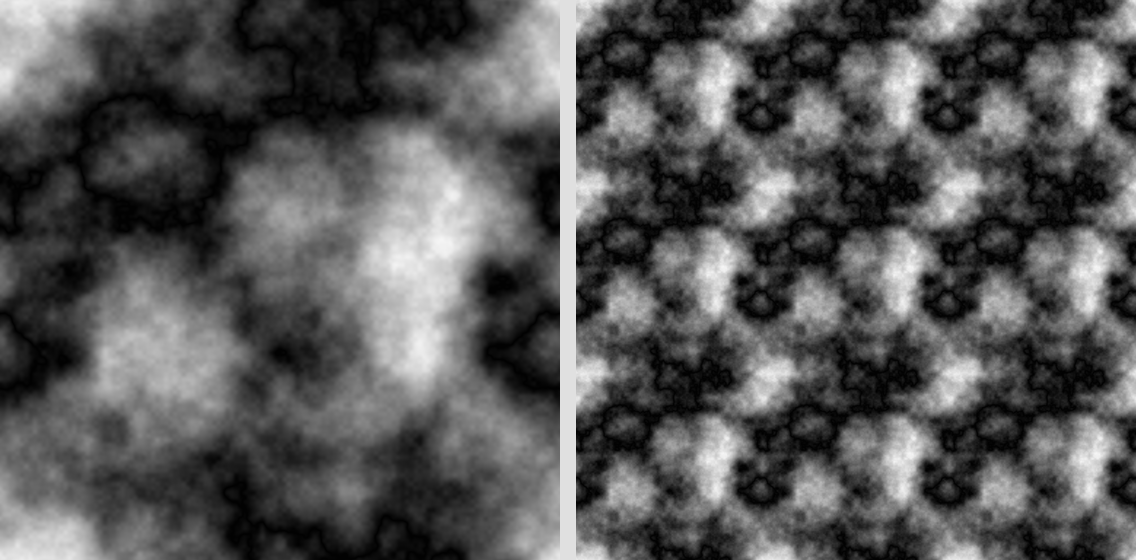
Left: one tile. Right: repeated 3 by 3.
Write a WebGL 1 fragment shader that draws this texture.

```glsl
precision highp float;

uniform vec2 u_resolution;

const float BASE_CELLS = 4.0;     // cells across the tile in the coarsest octave
const int OCTAVES = 6;
const float GAIN = 0.54;          // strength of each octave relative to the last
const float BRIGHTNESS = 0.31;    // mean of the signed cloud field
const float CONTRAST = 1.05;      // range of the coarsest octave
const float CREASE_SOFTNESS = 0.006;
const vec2 TILE_SHIFT = vec2(0.5, 0.13);

float hash(vec2 p) {
  return fract(sin(dot(p, vec2(12.9898, 78.233))) * 43758.5453);
}

// Wrapped random height of a lattice point, from 0 to 1.
float latticeHeight(vec2 cell, float cells) {
  cell = mod(cell, cells);
  float height = hash(cell + cells * 1.37);
  // The few coarse points share out the range evenly: one per shuffled rank.
  if (cells < BASE_CELLS + 0.5) {
    float count = BASE_CELLS * BASE_CELLS;
    float index = cell.x + BASE_CELLS * cell.y;
    float rank = mod(index * (1.0 + 2.0 * index), count);
    height = (rank + height) / count;
  }
  return height;
}

// Value noise that repeats after a whole number of cells.
float tileNoise(vec2 uv, float cells) {
  vec2 p = uv * cells;
  vec2 cell = floor(p);
  vec2 t = fract(p);
  t = t * t * (3.0 - 2.0 * t);
  float low = mix(latticeHeight(cell, cells),
                  latticeHeight(cell + vec2(1.0, 0.0), cells), t.x);
  float high = mix(latticeHeight(cell + vec2(0.0, 1.0), cells),
                   latticeHeight(cell + vec2(1.0, 1.0), cells), t.x);
  return mix(low, high, t.y);
}

// Sum of octaves, centred on zero.
float cloudField(vec2 uv) {
  float sum = 0.0;
  float amplitude = 1.0;
  float cells = BASE_CELLS;
  for (int i = 0; i < OCTAVES; i++) {
    sum += amplitude * (tileNoise(uv, cells) - 0.5);
    amplitude *= GAIN;
    cells *= 2.0;
  }
  return sum;
}

void main() {
  vec2 uv = gl_FragCoord.xy / u_resolution + TILE_SHIFT;
  float field = BRIGHTNESS + CONTRAST * cloudField(uv);

  // Folding the field at zero draws thin black creases in the dark areas.
  float grey = sqrt(field * field + CREASE_SOFTNESS * CREASE_SOFTNESS);
  gl_FragColor = vec4(vec3(grey), 1.0);
}
```
